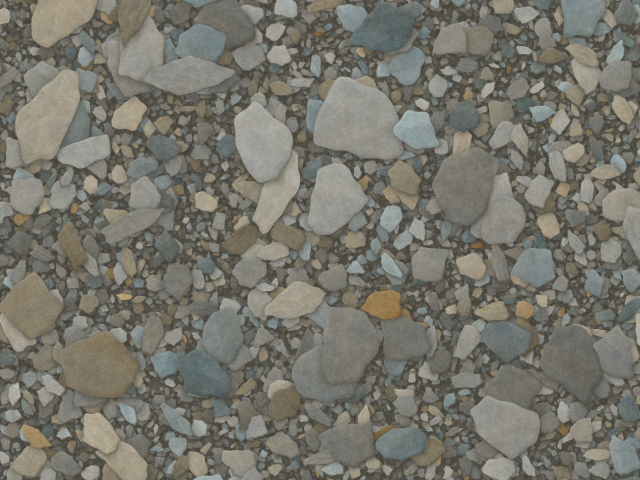
A WebGL 2 fragment shader for this texture:

```glsl
#version 300 es
precision highp float;

uniform vec2 u_resolution;
out vec4 fragColor;

vec3 hash3(vec2 p) {
    vec3 q = fract(p.xyx * vec3(0.1031, 0.1030, 0.0973));
    q += dot(q, q.yxz + 33.33);
    return fract((q.xxy + q.yzz) * q.zyx);
}

mat2 rotation(float a) {
    return mat2(cos(a), sin(a), -sin(a), cos(a));
}

// Layered sines, each octave warped and turned
float mottle(vec2 p) {
    float sum = 0.0, amp = 0.5;
    for (int i = 0; i < 5; i++) {
        sum += amp * sin(p.x + 1.7 * sin(p.y)) * cos(p.y + 0.8 * sin(p.x * 1.3));
        p = rotation(1.1) * p * 1.9 + 3.7;
        amp *= 0.68;
    }
    return sum;
}

// Cellular noise: x is the nearest distance, y a random value of that grain
vec2 cellular(vec2 p) {
    vec2 id = floor(p), best = vec2(9.0, 0.0);
    for (int j = -1; j <= 1; j++)
    for (int i = -1; i <= 1; i++) {
        vec2 cell = id + vec2(i, j);
        vec3 h = hash3(cell + 211.0);
        float d = length(cell + h.xy - p);
        if (d < best.x) best = vec2(d, h.z);
    }
    return best;
}

// Soft intersection of seven random half planes with a worn outline
float stoneShape(vec2 q, vec2 seed) {
    float sum = 0.0;
    for (int k = 0; k < 7; k++) {
        vec3 h = hash3(seed + float(k) * 7.31);
        float a = (float(k) + 0.9 * h.x) * 0.8976;
        float plane = dot(q, vec2(cos(a), sin(a))) - 0.58 - 0.46 * h.y;
        sum += exp(min(22.0 * plane, 80.0));
    }
    float worn = sin(q.x * 8.0 + seed.x * 2.3) * sin(q.y * 7.0 + seed.y * 1.9);
    return log(sum + 1e-9) / 22.0 + 0.04 * worn;
}

vec3 stoneColor(vec3 h) {
    vec3 color = vec3(0.40 + 0.25 * h.x) + vec3(0.007, 0.004, -0.026);
    vec3 slate = vec3(-0.05, 0.005, 0.035);
    vec3 ochre = vec3(0.04, 0.0, -0.06);
    vec3 rust = vec3(0.10, 0.0, -0.13);
    color += slate * smoothstep(0.66, 0.98, h.y);
    color += ochre * smoothstep(0.36, 0.06, h.y) * 0.85;
    return color + rust * smoothstep(0.94, 1.0, h.z);
}

// Paints one layer of scattered stones over the ground
vec3 paintLayer(vec3 ground, vec2 p, float size, float density, float layer) {
    float px = 0.9 / u_resolution.y;
    vec2 id = floor(p / size);
    for (int j = -1; j <= 1; j++)
    for (int i = -1; i <= 1; i++) {
        vec2 cell = id + vec2(i, j);
        vec2 seed = cell + 53.0 + layer * 41.7;
        vec3 place = hash3(seed);
        if (place.z > density) continue;
        vec3 form = hash3(seed + 117.3);
        vec3 tint = hash3(seed + 291.9);

        float radius = size * (0.36 + 0.26 * form.x);
        float stretch = 1.0 + 1.5 * form.y * form.y;
        vec2 local = (p - (cell + 0.15 + 0.7 * place.xy) * size) / radius;
        vec2 q = rotation(2.4 - 3.14 * form.z) * local;
        q.y *= stretch;
        float d = stoneShape(q, seed);
        float dist = d * radius / sqrt(stretch);

        // Contact shadow, deeper towards the lower right
        float side = dot(normalize(local + 1e-4), vec2(0.5, -0.86));
        float reach = 0.004 + 0.03 * radius;
        float shade = (0.42 + 0.25 * side) * exp(-max(dist, 0.0) / reach);
        ground = mix(ground, vec3(0.265, 0.255, 0.225), shade);
        if (dist > px) continue;

        // Facet, rim, strata and mottled skin
        vec3 color = stoneColor(tint);
        float skin = mottle(p * 50.0 + seed * 3.1);
        float crease = dot(q, rotation(tint.z * 6.28)[0]) - 0.2 + 0.12 * skin;
        float light = 0.06 * (smoothstep(-0.07, 0.07, crease) - 0.4) * (tint.y - 0.4);
        light -= 0.02 * dot(local, vec2(0.5, -0.86));
        light -= (0.01 + 0.05 * side) * smoothstep(-0.16, 0.0, d);
        light += 0.034 * skin;
        light += 0.016 * form.y * sin(q.y * 11.0 + 4.0 * skin + 2.0 * q.x);
        color += light + vec3(0.018, 0.003, -0.018) * mottle(p * 21.0 + seed);
        ground = mix(ground, color, 1.0 - smoothstep(-px, px, dist));
    }
    return ground;
}

void main() {
    vec2 p = gl_FragCoord.xy / u_resolution.y;

    // Gritty soil
    vec2 grit = cellular(p * 120.0);
    vec3 color = mix(vec3(0.31, 0.295, 0.26), vec3(0.50, 0.48, 0.43), grit.y * (1.0 - 0.6 * grit.x));

    // Stones from the finest gravel up to the largest slabs
    for (int k = 8; k >= 0; k--) {
        float layer = float(k);
        color = paintLayer(color, p, 0.22 * pow(0.71, layer), mix(0.24, 0.8, layer / 8.0), layer);
    }

    // Fine grain over everything
    vec2 grain = cellular(p * 210.0);
    color += 0.035 * (grain.y - 0.5) + 0.02 * (0.45 - grain.x);
    fragColor = vec4(clamp(color, 0.0, 1.0), 1.0);
}
```
